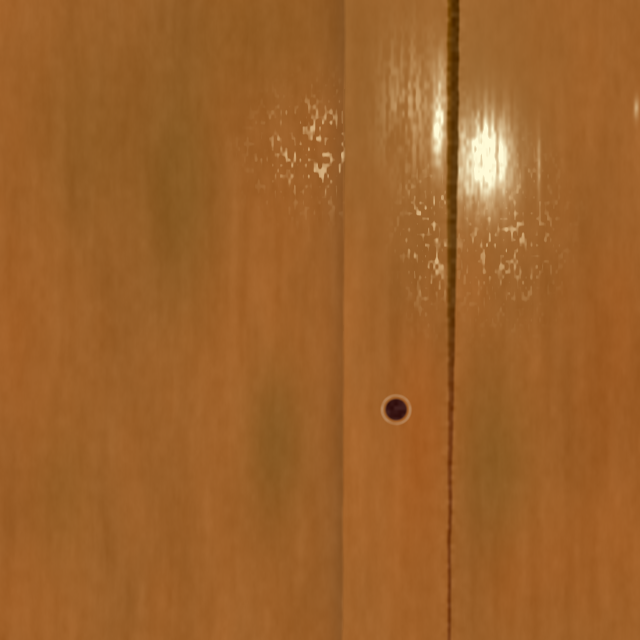
Give the GLSL for this texture, as a three.js fragment shader.

```glsl
varying vec2 vUv;

const vec3 WOOD = vec3(0.615, 0.378, 0.163);
const vec3 OLIVE = vec3(0.50, 0.335, 0.125);
const vec3 ORANGE = vec3(0.65, 0.35, 0.125);
const vec3 SHEEN = vec3(0.63, 0.45, 0.23);
const vec3 GLINT = vec3(0.88, 0.75, 0.56);
const vec3 LIGHT = vec3(1.0, 0.98, 0.84);
const vec3 GAP_TOP = vec3(0.33, 0.19, 0.02);
const vec3 GAP_LOW = vec3(0.40, 0.18, 0.05);
const vec3 HOLE = vec3(0.18, 0.05, 0.04);
const vec3 RIM = vec3(0.72, 0.54, 0.38);
const vec2 HOLE_CENTRE = vec2(0.619, 0.360);
const float HOLE_RADIUS = 0.0170;
const float RIM_RADIUS = 0.0220;
const float EDGE = 0.0018;

float hash(vec2 p) {
  vec3 q = fract(vec3(p.xyx) * 0.1031);
  q += dot(q, q.yzx + 33.33);
  return fract((q.x + q.y) * q.z);
}

float noise(vec2 p) {
  vec2 i = floor(p), f = fract(p);
  f = f * f * (3.0 - 2.0 * f);
  return mix(mix(hash(i), hash(i + vec2(1.0, 0.0)), f.x),
             mix(hash(i + vec2(0.0, 1.0)), hash(i + 1.0), f.x), f.y);
}

float fbm(vec2 p) {
  float sum = 0.0, amp = 0.5;
  for (int i = 0; i < 4; i++) {
    sum += amp * noise(p);
    p = p * 2.03 + 17.3;
    amp *= 0.5;
  }
  return sum / 0.9375;
}

// Soft elliptical spot
float spot(vec2 p, vec2 centre, vec2 radius) {
  vec2 q = (p - centre) / radius;
  return exp(-dot(q, q));
}

vec3 wood(vec2 p, float board) {
  vec2 q = p + vec2(0.012 * (fbm(p * vec2(5.0, 7.0)) - 0.5), board * 3.7);
  float cloud = fbm(q * vec2(11.0, 4.0) + 4.0);
  float grain = fbm(q * vec2(55.0, 6.0));
  float mottle = fbm(q * vec2(90.0, 50.0));

  float stain = 0.75 * spot(p, vec2(0.28, 0.71), vec2(0.06, 0.19))
              + 0.45 * spot(p, vec2(0.14, 0.78), vec2(0.09, 0.17))
              + 0.40 * spot(p, vec2(0.40, 0.96), vec2(0.18, 0.12))
              + 0.70 * spot(p, vec2(0.43, 0.31), vec2(0.045, 0.12))
              + 0.40 * spot(p, vec2(0.09, 0.23), vec2(0.06, 0.12))
              + 0.65 * spot(p, vec2(0.77, 0.28), vec2(0.06, 0.15));
  float warm = spot(p, vec2(0.66, 0.32), vec2(0.05, 0.20))
             + spot(p, vec2(0.96, 0.40), vec2(0.09, 0.25))
             + 0.6 * spot(p, vec2(0.83, 0.10), vec2(0.12, 0.08))
             + 0.6 * spot(p, vec2(0.02, 0.30), vec2(0.06, 0.35));
  vec3 col = mix(WOOD, OLIVE, clamp(stain * (0.5 + cloud), 0.0, 0.8));
  col = mix(col, ORANGE, clamp(warm * 0.5, 0.0, 0.6));
  col += vec3(0.04, -0.01, -0.03) * (cloud - 0.5);
  return col + 0.05 * (cloud - 0.5) + 0.05 * (grain - 0.5) + 0.035 * (mottle - 0.5);
}

void main() {
  vec2 p = vUv;
  float seam = 0.535 + 0.004 * p.y + 0.0015 * (noise(vec2(p.y * 35.0, 8.0)) - 0.5);
  float gapX = 0.701 + 0.008 * p.y + 0.002 * (noise(vec2(p.y * 45.0, 2.0)) - 0.5);
  float gapHalf = mix(0.0025, 0.0090, smoothstep(0.1, 0.9, p.y));
  float strip = smoothstep(seam - 2.0 * EDGE, seam + 2.0 * EDGE, p.x);
  float right = smoothstep(gapX - EDGE, gapX + EDGE, p.x);
  vec3 col = wood(p, step(seam, p.x) + step(gapX, p.x));

  // Shaded seam and its lit lip
  float fromSeam = p.x - seam;
  col *= 1.0 - 0.15 * (1.0 - strip) * exp(min(fromSeam, 0.0) / 0.022);
  col += vec3(0.025, 0.020, 0.015) * strip * exp(-max(fromSeam, 0.0) / 0.02);

  // Broad sheen
  float sheen = spot(p, vec2(0.70, 0.84), vec2(0.17, 0.23)) * mix(0.15, 1.0, strip);
  col = mix(col, SHEEN, 0.5 * sheen);

  // Streaked reflections, split by the gap
  float streak = noise(vec2(p.x * 170.0, p.y * 13.0));
  float ragged = noise(p * vec2(230.0, 90.0));
  float rough = 0.6 * streak + 0.4 * ragged;
  float onStrip = strip * (1.0 - right);
  float haze = onStrip * spot(p, vec2(0.640, 0.835), vec2(0.042, 0.095));
  col = mix(col, GLINT, 0.65 * haze * smoothstep(0.2, 0.85, rough));
  float core = 1.5 * onStrip * spot(p, vec2(0.686, 0.815), vec2(0.012, 0.075));
  core += 1.7 * right * spot(p, vec2(0.755, 0.750), vec2(0.046, 0.072));
  core += 0.7 * spot(p, vec2(0.842, 0.745), vec2(0.003, 0.045));
  core += 0.8 * spot(p, vec2(0.994, 0.83), vec2(0.004, 0.017));
  float shine = clamp(core * (0.25 + 1.0 * rough), 0.0, 1.0);
  col = mix(col, mix(GLINT, LIGHT, shine), shine);

  // Scattered fine glints
  float scatter = (1.0 - strip) * spot(p, vec2(0.495, 0.765), vec2(0.070, 0.065))
                + onStrip * spot(p, vec2(0.672, 0.635), vec2(0.035, 0.085))
                + right * 0.65 * spot(p, vec2(0.79, 0.64), vec2(0.065, 0.10));
  float fleck = 0.65 * noise(p * vec2(230.0, 120.0) + 31.0) + 0.35 * noise(p * vec2(110.0, 45.0) + 7.0);
  float glints = smoothstep(0.56, 0.88, fleck) * min(scatter * 1.5, 1.0);
  col = mix(col, GLINT, 0.85 * glints);

  // Dark gap with a worn edge
  float gapDist = abs(p.x - gapX) - gapHalf;
  float wear = noise(vec2(p.x * 120.0, p.y * 130.0));
  col += 0.07 * (wear - 0.3) * exp(-max(gapDist, 0.0) / 0.007);
  vec3 gapCol = mix(GAP_LOW, GAP_TOP, smoothstep(0.3, 0.6, p.y));
  gapCol += vec3(0.16, 0.11, 0.02) * smoothstep(-0.2 * gapHalf, gapHalf, gapX - p.x) * p.y;
  gapCol += 0.10 * (wear - 0.5);
  float gapMask = 1.0 - smoothstep(-1.5 * EDGE, 1.5 * EDGE, gapDist);
  col = mix(col, gapCol, gapMask * mix(0.7, 1.0, p.y));

  // Drilled hole and pale rim
  float d = length(p - HOLE_CENTRE);
  float rim = 1.0 - smoothstep(0.0005, 0.0040, abs(d - RIM_RADIUS));
  col = mix(col, RIM, rim * (0.45 + 0.55 * noise(p * 130.0)));
  vec3 bore = HOLE + 0.08 * noise(p * 160.0);
  col = mix(col, bore, 1.0 - smoothstep(HOLE_RADIUS - 0.003, HOLE_RADIUS + 0.002, d));

  gl_FragColor = vec4(clamp(col, 0.0, 1.0), 1.0);
}
```
